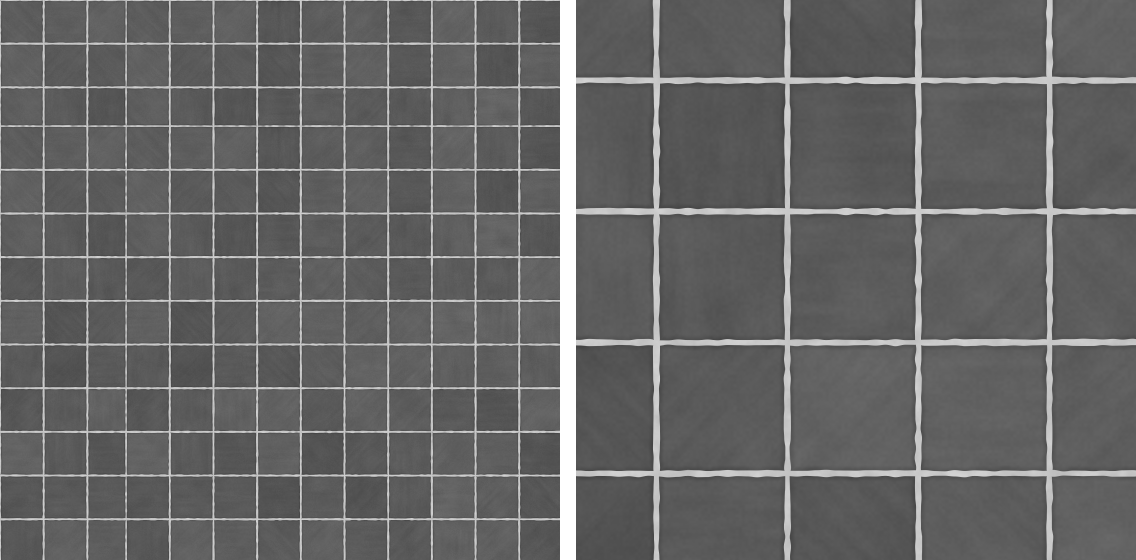
Left: the whole. Right: its middle third, enlarged.
Give the GLSL for this texture, as a WebGL 1 fragment shader.

```glsl
precision highp float;

uniform vec2 u_resolution;

// Layout, in canvas widths
const float PITCH = 0.0780;         // tile plus joint
const float CUT = 0.0088;           // amount trimmed from the third row and column
const float CUT_MARGIN = 0.003;     // hides the trim under the joint
const float JOINT_HALF = 0.00175;
const float JOINT_WOBBLE = 0.0011;
const float RIM_WIDTH = 0.0035;

// Tones
const vec3 TILE_DARK = vec3(0.325);
const vec3 TILE_LIGHT = vec3(0.392);
const vec3 GROUT_DARK = vec3(0.72);
const vec3 GROUT_LIGHT = vec3(0.85);
const float CLOUD_AMOUNT = 0.050;
const float STREAK_AMOUNT = 0.036;
const float GRAIN_AMOUNT = 0.016;
const float RIM_SHADE = 0.13;

float hash(vec2 p) {
    vec3 q = fract(p.xyx * vec3(0.1031, 0.1030, 0.0973));
    q += dot(q, q.yzx + 33.33);
    return fract((q.x + q.y) * q.z);
}

float noise(vec2 p) {
    vec2 i = floor(p);
    vec2 f = fract(p);
    f = f * f * (3.0 - 2.0 * f);
    float low = mix(hash(i), hash(i + vec2(1.0, 0.0)), f.x);
    float high = mix(hash(i + vec2(0.0, 1.0)), hash(i + vec2(1.0, 1.0)), f.x);
    return mix(low, high, f.y);
}

float fbm(vec2 p) {
    float sum = 0.0;
    float gain = 0.53;
    for (int i = 0; i < 4; i++) {
        sum += gain * noise(p);
        p = p * 2.03 + 17.3;
        gain *= 0.5;
    }
    return sum;
}

// Brush direction: across, down or along either diagonal
vec2 brushDirection(float pick) {
    if (pick < 0.34) return vec2(1.0, 0.0);
    if (pick < 0.60) return vec2(0.0, 1.0);
    return vec2(0.7071, pick < 0.85 ? -0.7071 : 0.7071);
}

vec3 tileColor(vec2 id, vec2 local) {
    vec2 seed = vec2(hash(id + 3.7), hash(id + 41.2)) * 90.0;
    float shade = hash(id + 11.5);

    vec2 along = brushDirection(hash(id + 71.9));
    vec2 brushed = vec2(dot(local, along), dot(local, vec2(-along.y, along.x)));

    float cloud = fbm(local * 3.0 + seed) - 0.5;
    float streak = fbm(brushed * vec2(1.6, 13.0) + seed.yx) - 0.5;
    float grain = noise(local * 42.0 + seed) - 0.5;

    return mix(TILE_DARK, TILE_LIGHT, shade)
        + cloud * CLOUD_AMOUNT + streak * STREAK_AMOUNT + grain * GRAIN_AMOUNT;
}

void main() {
    float pixel = 1.0 / min(u_resolution.x, u_resolution.y);
    vec2 p = gl_FragCoord.xy / u_resolution;
    p.y = 1.0 - p.y;

    // Grid with one trimmed row and column
    vec2 trimStart = vec2(3.0 * PITCH - CUT - CUT_MARGIN);
    vec2 grid = (p + CUT * step(trimStart, p)) / PITCH;
    vec2 id = floor(grid);
    vec2 local = fract(grid);
    vec2 toJoint = min(local, 1.0 - local) * PITCH;

    // The second group of three repeats the first
    id -= 3.0 * step(2.5, id) * step(id, vec2(5.5));
    vec3 color = tileColor(id, local);

    // Uneven joint edges, slimmer beside the trimmed tiles
    vec2 rough = vec2(noise(p * 170.0), noise(p * 170.0 + 57.0)) - 0.5;
    vec2 slim = 1.0 - 0.25 * step(abs(grid - 3.0), vec2(0.2));
    vec2 inside = JOINT_HALF * slim + JOINT_WOBBLE * rough - toJoint;
    float edge = max(inside.x, inside.y);

    // Soft worn rim, then grout
    float rim = 1.0 - smoothstep(0.0, RIM_WIDTH, -edge);
    color *= 1.0 - RIM_SHADE * rim * (0.5 + noise(p * 95.0 + 23.0));
    vec3 grout = mix(GROUT_DARK, GROUT_LIGHT, fbm(p * 120.0 + 9.0));
    float coverage = clamp(edge / pixel + 0.5, 0.0, 1.0);

    gl_FragColor = vec4(mix(color, grout, coverage), 1.0);
}
```
